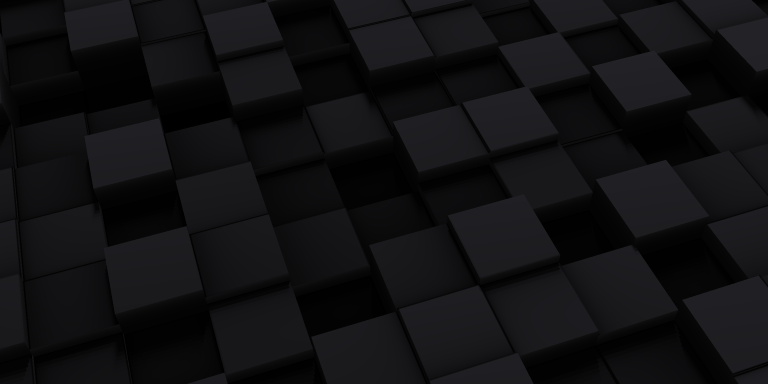
Write a Shadertoy shader that draws this background.

```glsl
#define FOCAL 2.344
#define CAM_DIST 11.5
#define LOOK_AT vec3(0.486, 0.878, 0.0)
#define TOP_LIMIT 0.5
#define HEIGHT_SPREAD 0.62
#define PIT_SHARE 0.17
#define PIT_DEPTH 0.38
#define GAP 0.016
#define LIGHT_SLOPE 1.0
#define TOP_DARK vec3(0.083, 0.082, 0.090)
#define TOP_LIGHT vec3(0.136, 0.134, 0.152)
#define AA 3

float hash(vec2 p) {
    return fract(sin(dot(p, vec2(127.1, 311.7))) * 43758.55);
}

// Height of the block in a grid cell; some blocks sink into pits
float blockHeight(vec2 cell) {
    float h = (hash(cell) - 0.5) * HEIGHT_SPREAD;
    return h - PIT_DEPTH * step(hash(cell + 37.3), PIT_SHARE);
}

// Soft shadow from a low light behind the blocks
float lightReach(vec3 p, vec2 cell) {
    float steepest = 0.0;
    for (int i = 1; i <= 16; i++) {
        float t = float(i) * 0.055;
        vec2 q = p.xy + vec2(0.32, 0.95) * t;
        if (floor(q) != cell)
            steepest = max(steepest, (blockHeight(floor(q)) - p.z) / t);
    }
    return 1.0 - smoothstep(0.5, 1.5, steepest / LIGHT_SLOPE);
}

// Contact shade and dark gaps along one edge of a top face
float edgeShade(float dist, float rise) {
    float up = max(rise, 0.0);
    float contact = 1.0 - 0.5 * up / sqrt(up * up + dist * dist + 0.0001);
    float line = 1.0 - smoothstep(GAP * 0.6, GAP * 1.5, dist);
    float flush = smoothstep(-0.18, -0.02, rise);
    return contact * (1.0 - 0.85 * line * flush);
}

vec3 shadeTop(vec3 p, vec2 cell, float tone) {
    vec2 f = p.xy - cell;
    float shade = mix(0.2, 1.0, lightReach(p, cell));
    shade *= edgeShade(f.x, blockHeight(cell - vec2(1, 0)) - p.z);
    shade *= edgeShade(1.0 - f.x, blockHeight(cell + vec2(1, 0)) - p.z);
    shade *= edgeShade(f.y, blockHeight(cell - vec2(0, 1)) - p.z);
    shade *= edgeShade(1.0 - f.y, blockHeight(cell + vec2(0, 1)) - p.z);
    float level = tone + 0.7 * p.z + 0.25 * (f.y - 0.5) + 0.3 * (hash(cell + 9.1) - 0.5);
    float pit = mix(0.6, 1.0, smoothstep(-0.6, -0.2, p.z));
    return mix(TOP_DARK, TOP_LIGHT, clamp(level, 0.0, 1.0)) * shade * pit;
}

// Side faces fade to black below their upper edge
vec3 shadeSide(vec2 normal, float depth) {
    float lum = 0.055 * exp(-8.0 * depth);
    if (normal.x > 0.5) lum = 0.070 * exp(-2.5 * depth);
    if (normal.x < -0.5) lum = 0.024 * exp(-4.0 * depth);
    return lum * vec3(1.0, 0.99, 1.08) + 0.008;
}

// Walk the grid cell by cell until a block is hit
vec3 trace(vec3 ro, vec3 rd, float tone) {
    ro += rd * (TOP_LIMIT - ro.z) / rd.z;
    vec2 cell = floor(ro.xy), dir = sign(rd.xy);
    vec2 next = (cell + max(dir, 0.0) - ro.xy) / rd.xy;
    vec2 normal = vec2(0);
    float t = 0.0;
    for (int i = 0; i < 14; i++) {
        float h = blockHeight(cell);
        float tTop = (h - ro.z) / rd.z;
        if (t >= tTop) return shadeSide(normal, h - ro.z - rd.z * t);
        t = min(next.x, next.y);
        if (tTop < t) return shadeTop(vec3(ro.xy + rd.xy * tTop, h), cell, tone);
        vec2 axis = next.x < next.y ? vec2(1, 0) : vec2(0, 1);
        normal = -axis * dir;
        cell += axis * dir;
        next += axis / abs(rd.xy);
    }
    return vec3(0.01);
}

void mainImage(out vec4 fragColor, in vec2 fragCoord) {
    // Camera axes seen from the grid: across, away, up
    vec3 across = vec3(0.9458, 0.2554, 0.2008);
    vec3 away = vec3(-0.3240, 0.7006, 0.6356);
    vec3 up = vec3(-0.0216, 0.6662, -0.7453);
    vec3 eye = LOOK_AT - CAM_DIST * vec3(across.z, away.z, up.z);

    vec3 sum = vec3(0);
    for (int i = 0; i < AA * AA; i++) {
        vec2 jitter = (vec2(i % AA, i / AA) + 0.5) / float(AA) - 0.5;
        vec2 uv = (fragCoord + jitter - 0.5 * iResolution.xy) / iResolution.y;
        vec3 ray = vec3(uv, FOCAL);
        vec3 rd = normalize(vec3(dot(ray, across), dot(ray, away), dot(ray, up)));
        float tone = 0.5 + 0.16 * uv.x + 0.2 * uv.y;
        sum += trace(eye, rd, tone);
    }
    fragColor = vec4(sum / float(AA * AA), 1.0);
}
```
